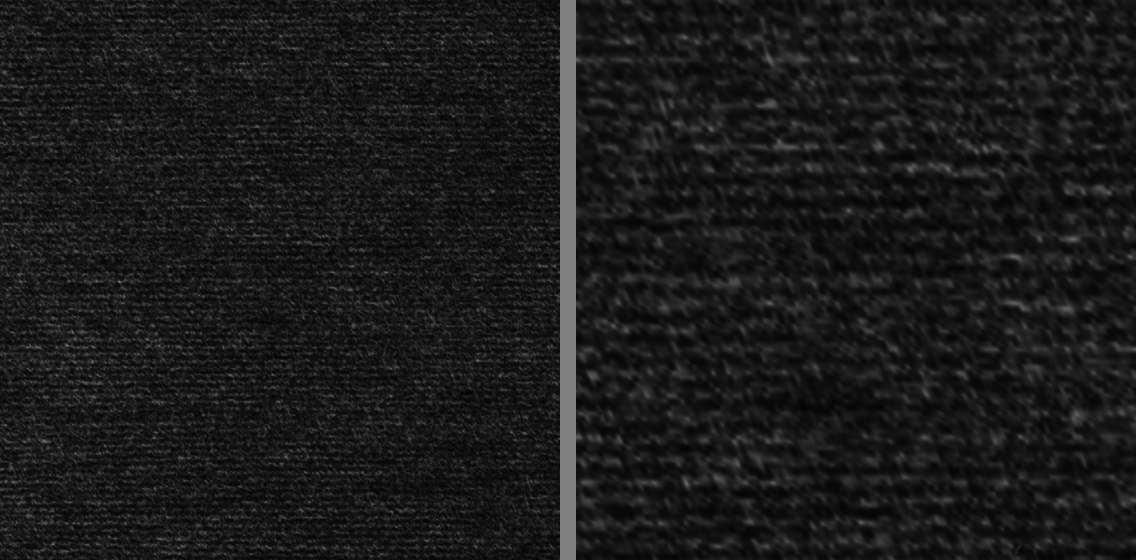
Left, the full canvas; right, a detail of the centre.
Write a Shadertoy shader that draws this texture.

```glsl
// Black ribbed pile fabric: fine horizontal ribs, broken by dark streaks and
// fuzzy tufts, with a few pale stray hairs. Layered value noise forms a signed
// tone, which an exponential curve turns into a dark, skewed grey.
#define RIB_COUNT 78.0
#define RIB_DEPTH 0.80
#define RIB_WOBBLE 0.17
#define STREAK_DEPTH 0.62
#define TUFT_DEPTH 1.05
#define FIBRE_DEPTH 1.55
#define SHADE_DEPTH 0.55
#define PILE_LEVEL 0.088
#define TONE_CONTRAST 0.46
#define HAIR_COUNT 14
#define HAIR_LIGHT 0.12

float hash(vec2 p) {
    vec3 q = fract(vec3(p.xyx) * 0.1031);
    q += dot(q, q.yzx + 33.33);
    return fract((q.x + q.y) * q.z);
}

// Smooth value noise from -1 to 1
float noise(vec2 p) {
    vec2 cell = floor(p);
    vec2 f = fract(p);
    f = f * f * (3.0 - 2.0 * f);
    float low = mix(hash(cell), hash(cell + vec2(1, 0)), f.x);
    float high = mix(hash(cell + vec2(0, 1)), hash(cell + vec2(1, 1)), f.x);
    return 2.0 * mix(low, high, f.y) - 1.0;
}

// Ribs with a slow bend and a fuzzy edge, fading where the pile covers them
float ribTone(vec2 uv) {
    float ribY = uv.y * RIB_COUNT + 0.4 * noise(uv * vec2(2.0, 5.0));
    ribY += RIB_WOBBLE * noise(vec2(uv.x * 110.0, ribY * 0.9));
    float cover = 0.9 + 0.4 * noise(uv * vec2(9.0, 16.0) + 31.0);
    float ribs = RIB_DEPTH * cover * cos(6.28318 * ribY);

    // Streaks that follow single ribs; the dark ones run deeper
    float streaks = 0.7 * noise(vec2(uv.x * 6.0, ribY) + 57.0)
                  + 0.7 * noise(vec2(uv.x * 22.0, ribY * 1.3) + 91.0);
    streaks = 0.12 + (streaks < 0.0 ? 1.25 : 0.75) * streaks;
    return ribs + STREAK_DEPTH * streaks;
}

// Slanted tufts and finer fibres
float pileTone(vec2 uv) {
    float lean = 0.35 * noise(uv * 22.0 + 11.0);
    vec2 slanted = vec2(uv.x + lean * 0.01 + uv.y * 0.4, uv.y);
    float tufts = noise(slanted * vec2(150.0, 185.0) + 17.0);
    float fibres = noise(slanted * vec2(310.0, 290.0) + 73.0);
    return TUFT_DEPTH * tufts + FIBRE_DEPTH * fibres;
}

// Broad light: brighter on the left, with soft patches
float shadeTone(vec2 uv) {
    float patches = noise(uv * vec2(2.5, 4.0) + 5.0);
    return SHADE_DEPTH * (0.4 - 0.8 * uv.x + 0.3 * patches);
}

// Short curved hairs and lint scattered over the cloth
float hairs(vec2 uv, float pixel) {
    float light = 0.0;
    for (int i = 0; i < HAIR_COUNT; i++) {
        float id = float(i) + 1.0;
        vec2 centre = vec2(hash(vec2(id, 3.0)), hash(vec2(id, 8.0)));
        float angle = 3.14159 * hash(vec2(id, 14.0));
        float halfLength = mix(0.004, 0.035, pow(hash(vec2(id, 21.0)), 3.0));
        vec2 d = uv - centre;
        float along = d.x * cos(angle) + d.y * sin(angle);
        float across = d.y * cos(angle) - d.x * sin(angle);
        float t = along / halfLength;
        across -= 0.2 * halfLength * (1.0 - t * t);
        float line = 1.0 - smoothstep(0.0003, 0.0008 + pixel, abs(across));
        float ends = 1.0 - smoothstep(0.6, 1.0, abs(t));
        light += line * ends * (0.5 + 0.5 * hash(vec2(id, 29.0)));
    }
    return min(light, 1.0);
}

void mainImage(out vec4 fragColor, in vec2 fragCoord) {
    float size = min(iResolution.x, iResolution.y);
    vec2 uv = fragCoord / size;

    float tone = ribTone(uv) + pileTone(uv) + shadeTone(uv);
    float grey = PILE_LEVEL * exp(TONE_CONTRAST * tone);
    grey += HAIR_LIGHT * hairs(uv, 1.0 / size);

    // Near-neutral tint, a little cooler to the right
    vec3 tint = mix(vec3(0.99, 1.01, 0.99), vec3(0.99, 0.99, 1.03), uv.x);
    fragColor = vec4(clamp(grey * tint, 0.0, 1.0), 1.0);
}
```
